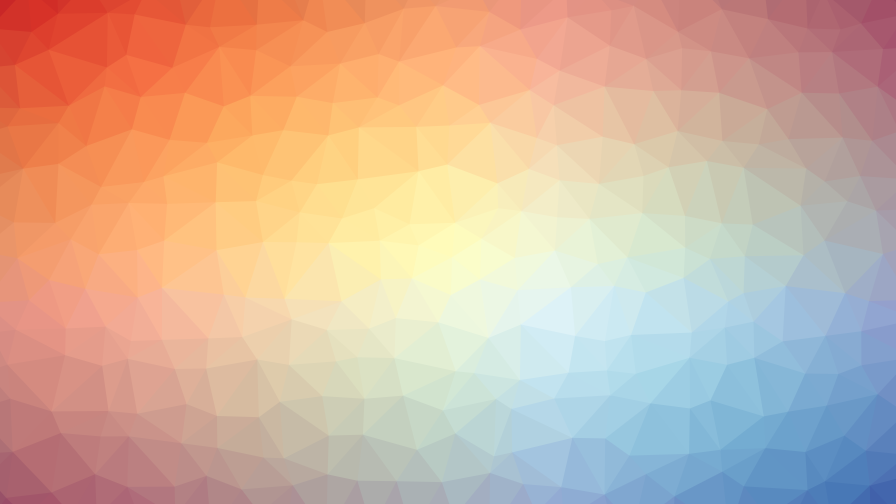
Give the GLSL for this background, as a Shadertoy shader.

```glsl
// Low-poly mesh of soft triangles, tinted from red through yellow to blue.

const float CELL = 0.077;    // mesh spacing, in canvas heights
const float JITTER = 0.68;   // vertex scatter, in cells
const float BLEED = 0.11;    // gradient overhang beyond the canvas

const vec3 RAMP[11] = vec3[11](
    vec3(0.647, 0.000, 0.149), vec3(0.843, 0.188, 0.153),
    vec3(0.957, 0.427, 0.263), vec3(0.992, 0.682, 0.380),
    vec3(0.996, 0.878, 0.565), vec3(1.000, 1.000, 0.749),
    vec3(0.878, 0.953, 0.973), vec3(0.671, 0.851, 0.914),
    vec3(0.455, 0.678, 0.820), vec3(0.271, 0.459, 0.706),
    vec3(0.192, 0.212, 0.584));

const mat3 RGB_TO_XYZ = mat3(
    0.4124, 0.2126, 0.0193,
    0.3576, 0.7152, 0.1192,
    0.1805, 0.0722, 0.9505);

// Perceptual space: cube roots of XYZ, where blends behave as in Lab
vec3 toPerceptual(vec3 rgb) {
    return pow(RGB_TO_XYZ * pow(rgb, vec3(2.2)), vec3(1.0 / 3.0));
}

vec3 fromPerceptual(vec3 c) {
    return pow(max(inverse(RGB_TO_XYZ) * (c * c * c), 0.0), vec3(1.0 / 2.2));
}

vec3 ramp(float t) {
    float k = clamp(t, 0.0, 1.0) * 10.0;
    int i = min(int(k), 9);
    return mix(toPerceptual(RAMP[i]), toPerceptual(RAMP[i + 1]), k - float(i));
}

// Equal blend of a horizontal and a downward ramp
vec3 gradient(vec2 p, float aspect) {
    vec2 t = (p + BLEED) / (vec2(aspect, 1.0) + 2.0 * BLEED);
    return fromPerceptual(0.5 * (ramp(t.x) + ramp(1.0 - t.y)));
}

vec2 hash2(vec2 p) {
    vec2 q = vec2(dot(p, vec2(127.1, 311.7)), dot(p, vec2(269.5, 183.3)));
    return fract(sin(q) * 43758.5453);
}

vec2 meshVertex(vec2 id) {
    return (id + 0.5 + JITTER * (hash2(id) - 0.5)) * CELL;
}

float cross2(vec2 a, vec2 b) {
    return a.x * b.y - a.y * b.x;
}

// Signed distance to the line a-b, positive on its left
float edgeDistance(vec2 p, vec2 a, vec2 b) {
    return cross2(normalize(b - a), p - a);
}

// Adds one flat triangle: colour times coverage, and coverage
vec4 triangle(vec2 p, vec2 a, vec2 b, vec2 c, float pixel, float aspect) {
    float d = min(edgeDistance(p, a, b),
              min(edgeDistance(p, b, c), edgeDistance(p, c, a)));
    float cover = clamp(0.5 + d / pixel, 0.0, 1.0);
    if (cover <= 0.0) return vec4(0.0);
    return vec4(gradient((a + b + c) / 3.0, aspect), 1.0) * cover;
}

// True when the diagonal a-c meets the Delaunay condition
bool splitsAlongAC(vec2 a, vec2 b, vec2 c, vec2 d) {
    vec2 ab = b - a, ad = d - a, cd = d - c, cb = b - c;
    return cross2(ab, ad) * dot(cd, cb) + dot(ab, ad) * cross2(cd, cb) < 0.0;
}

vec4 quad(vec2 p, vec2 id, float pixel, float aspect) {
    vec2 a = meshVertex(id);
    vec2 b = meshVertex(id + vec2(1.0, 0.0));
    vec2 c = meshVertex(id + vec2(1.0, 1.0));
    vec2 d = meshVertex(id + vec2(0.0, 1.0));
    if (splitsAlongAC(a, b, c, d))
        return triangle(p, a, b, c, pixel, aspect) + triangle(p, a, c, d, pixel, aspect);
    return triangle(p, a, b, d, pixel, aspect) + triangle(p, b, c, d, pixel, aspect);
}

void mainImage(out vec4 fragColor, in vec2 fragCoord) {
    float pixel = 1.0 / iResolution.y;
    float aspect = iResolution.x * pixel;
    vec2 p = fragCoord * pixel;
    vec2 home = floor(p / CELL - 0.5);

    // Gather the quads that may reach this point
    vec4 sum = vec4(0.0);
    for (int y = -1; y <= 1; y++)
        for (int x = -1; x <= 1; x++)
            sum += quad(p, home + vec2(x, y), pixel, aspect);

    fragColor = vec4(sum.rgb / max(sum.a, 0.001), 1.0);
}
```
